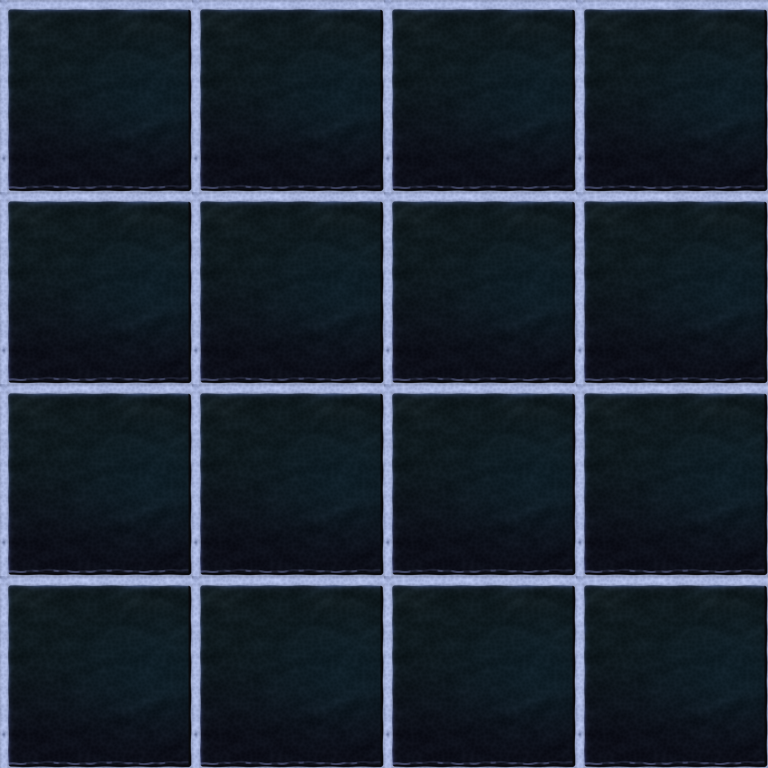
This pattern is drawn by a WebGL 2 fragment shader. Its source:

```glsl
#version 300 es
precision highp float;
// Glossy blue-black square tiles, four by four, with pale lavender grout.
uniform vec2 u_resolution;
out vec4 fragColor;

const float TAU = 6.2831853;

vec2 hash2(vec2 p) {
  vec3 q = fract(p.xyx * vec3(0.1031, 0.103, 0.0973));
  q += dot(q, q.yzx + 33.33);
  return fract((q.xx + q.yz) * q.zy);
}

// Distance to the nearest scattered point, wrapping once per tile.
float cellular(vec2 p, vec2 count) {
  p *= count;
  vec2 base = floor(p);
  float nearest = 2.0;
  for (int y = -1; y <= 1; y++) {
    for (int x = -1; x <= 1; x++) {
      vec2 cell = base + vec2(x, y);
      vec2 point = cell + hash2(mod(cell, count));
      nearest = min(nearest, distance(p, point));
    }
  }
  return nearest;
}

// Layered sines bent into slanting, uneven glaze waves.
float glazeWaves(vec2 p) {
  float sum = 0.0;
  for (int i = 1; i <= 4; i++) {
    float k = float(i);
    float bend = 1.3 * sin(TAU * (k * p.x + p.y) + k * 2.1) + 0.8 * sin(TAU * ((k + 2.0) * p.x - 2.0 * p.y));
    sum += sin(TAU * (k * p.x + (3.0 * k + 1.0) * p.y) + bend + k) / (k + 1.0);
  }
  return sum;
}

float roundedBox(vec2 p, vec2 halfSize, float radius) {
  vec2 q = abs(p) - halfSize + radius;
  return length(max(q, 0.0)) + min(max(q.x, q.y), 0.0) - radius;
}

// Soft spot of light, stretched by size.
float glow(vec2 p, vec2 center, vec2 size) {
  vec2 q = (p - center) / size;
  return exp(-dot(q, q));
}

void main() {
  vec2 uv = gl_FragCoord.xy / u_resolution;
  vec2 tile = fract(vec2(uv.x, 1.0 - uv.y) * 4.0); // y runs downward
  float soft = max(3.0 / min(u_resolution.x, u_resolution.y), 0.004);

  float waves = glazeWaves(tile);
  float grain = cellular(tile, vec2(48.0)) - 0.5;
  float mottle = cellular(tile, vec2(9.0, 16.0)) - 0.5;

  // Glaze: greenish above, teal at the right, violet black at lower left
  vec3 glaze = mix(vec3(0.058, 0.098, 0.115), vec3(0.048, 0.055, 0.095), smoothstep(0.3, 0.95, tile.y));
  glaze = mix(glaze, vec3(0.06, 0.13, 0.17), 0.75 * glow(tile, vec2(0.82, 0.5), vec2(0.45, 0.28)));
  glaze += vec3(0.012, 0.017, 0.021) * waves * (0.45 + 0.4 * tile.x);
  glaze += vec3(0.03, 0.032, 0.038) * grain - vec3(0.018, 0.022, 0.026) * mottle;

  // Faint reflections near the top
  float sheen = glow(tile, vec2(0.15, 0.12), vec2(0.1, 0.06)) + 0.8 * glow(tile, vec2(0.75, 0.14), vec2(0.12, 0.04));
  glaze += vec3(0.055, 0.06, 0.06) * sheen * (0.6 + 0.4 * waves);

  // Lit rims at left and top, and a broken glint along the bottom
  float wobble = 0.004 * sin(TAU * 3.0 * tile.x) + 0.002 * sin(TAU * 11.0 * tile.x);
  float rim = exp(-max(tile.x - 0.045, 0.0) / 0.008) + exp(-max(tile.y - 0.052, 0.0) / 0.010);
  glaze += vec3(0.16, 0.18, 0.30) * min(rim, 1.0) * (0.8 + 0.3 * waves);
  float glint = smoothstep(0.009, 0.002, abs(tile.y - 0.974 - wobble));
  float broken = smoothstep(-0.5, 0.8, sin(TAU * 4.0 * tile.x + 2.0 * sin(TAU * 7.0 * tile.x)));
  glaze += vec3(0.19, 0.20, 0.27) * glint * (0.35 + 0.65 * broken);

  // Shadow gap on the right and bottom sides
  float gap = max(smoothstep(0.978, 0.986, tile.x), smoothstep(0.981, 0.988, tile.y));
  glaze = mix(glaze, vec3(0.035, 0.035, 0.045), gap);

  // Grout: mottled, brightest along its middle, dusky where joints cross
  vec3 grout = vec3(0.655, 0.705, 0.86) + 0.10 * grain - 0.05 * mottle;
  float joint = min(abs(tile.x - 0.021), abs(tile.y - 0.026));
  grout *= 1.03 - 0.14 * smoothstep(0.008, 0.025, joint);
  grout -= 0.16 * glow(tile, vec2(0.012, 0.008), vec2(0.022, 0.012));
  grout -= 0.24 * glow(tile, vec2(0.021, 0.825), vec2(0.009, 0.011));

  // Slightly uneven tile outline
  vec2 offset = tile - vec2(0.5195, 0.522);
  float edge = roundedBox(offset, vec2(0.4755, 0.472), 0.014) + 0.0012 * sin(TAU * 6.0 * (tile.x + tile.y));
  fragColor = vec4(mix(glaze, grout, smoothstep(-soft, soft, edge)), 1.0);
}
```
